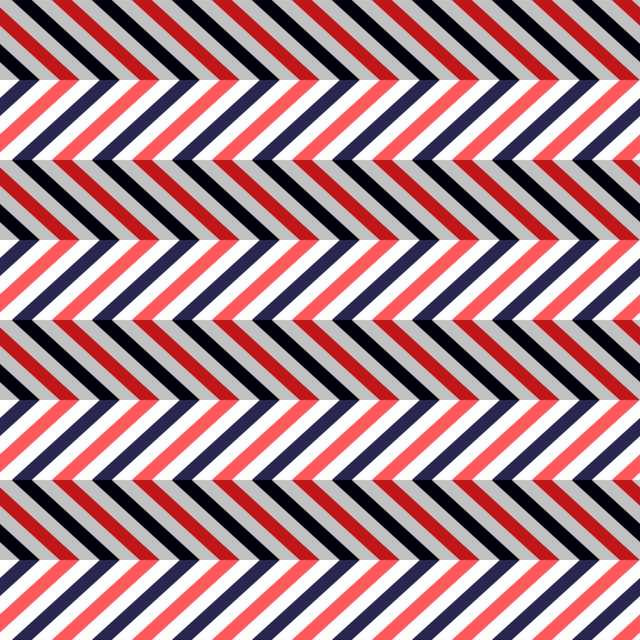
This pattern is drawn by a WebGL 1 fragment shader. Its source:

```glsl
precision highp float;

uniform vec2 u_resolution;

// Antialiased coverage of a band repeating once per unit of t
float band(float t, float centre, float width, float blur) {
  float d = abs(fract(t - centre + 0.5) - 0.5) - 0.5 * width;
  return 1.0 - smoothstep(-blur, blur, d);
}

void main() {
  vec2 uv = gl_FragCoord.xy / u_resolution;
  float pixel = 1.0 / min(u_resolution.x, u_resolution.y);

  // Four pairs of rows: a lit row below a shaded one, leaning opposite ways
  float pairs = uv.y * 4.0;
  float lit = band(pairs, 0.25, 0.5, 2.8 * pixel);
  float zigzag = 1.0 - abs(2.0 * fract(pairs) - 1.0);

  // Eight stripe repeats across, each fold sheared by 1.1 repeats
  float phase = uv.x * 8.0 - 0.147 - 1.1 * zigzag;
  float blur = 8.5 * pixel;
  float navyStripe = band(phase, 0.125, 0.25, blur);
  float redStripe = band(phase, 0.625, 0.25, blur);

  // Shaded and lit versions of each colour
  vec3 ground = mix(vec3(0.755), vec3(1.0), lit);
  vec3 navy = mix(vec3(0.0, 0.0, 0.04), vec3(0.16, 0.15, 0.31), lit);
  vec3 red = mix(vec3(0.75, 0.09, 0.09), vec3(1.0, 0.35, 0.36), lit);

  vec3 color = mix(ground, navy, navyStripe);
  color = mix(color, red, redStripe);
  gl_FragColor = vec4(color, 1.0);
}
```
